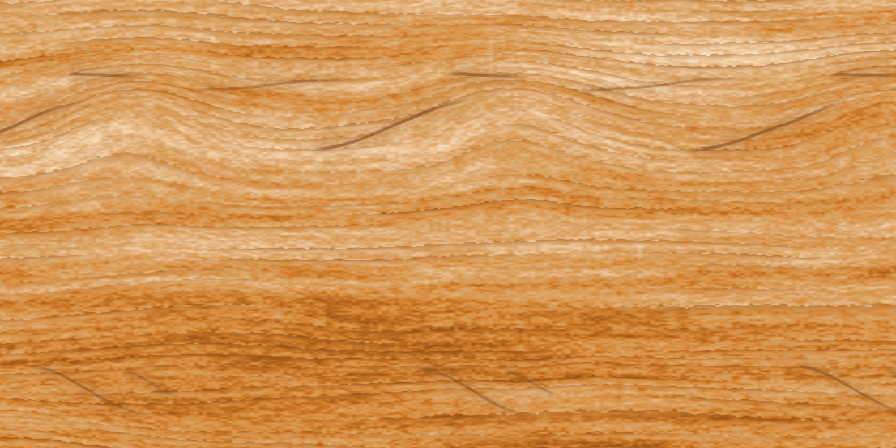
Write a WebGL 1 fragment shader that draws this texture.

```glsl
precision highp float;
// Warm, horizontally grained wood board with growth rings and dark veins.
uniform vec2 u_resolution;

const float TILE = 0.852;
const vec3 UMBER = vec3(0.64, 0.35, 0.09);
const vec3 ORANGE = vec3(0.80, 0.48, 0.16);
const vec3 AMBER = vec3(0.85, 0.56, 0.26);
const vec3 HONEY = vec3(0.85, 0.61, 0.34);
const vec3 SAND = vec3(0.87, 0.66, 0.43);
const vec3 CREAM = vec3(0.91, 0.74, 0.55);
const vec3 PALE = vec3(0.97, 0.86, 0.72);
const vec3 VEIN_BROWN = vec3(0.52, 0.30, 0.13);

float hash(vec2 cell) {
  vec3 q = fract(cell.xyx * 0.1031);
  q += dot(q, q.yzx + 33.33);
  return fract((q.x + q.y) * q.z);
}

// Smooth value noise in -1..1
float noise(vec2 p) {
  vec2 i = floor(p);
  vec2 f = fract(p);
  f = f * f * (3.0 - 2.0 * f);
  float low = mix(hash(i), hash(i + vec2(1.0, 0.0)), f.x);
  float high = mix(hash(i + vec2(0.0, 1.0)), hash(i + 1.0), f.x);
  return 2.0 * mix(low, high, f.y) - 1.0;
}

float glow(vec2 p, vec2 center, vec2 radius) {
  vec2 d = (p - center) / radius;
  return exp(-dot(d, d));
}

// Repeats x once per tile, measured from the given start
float tiled(float x, float start) {
  return mod(x - start, TILE);
}

// Thin dark stroke that rises along its span and fades at both ends
float vein(vec2 p, vec2 start, float span, float rise, float width) {
  float u = tiled(p.x, start.x) / span;
  float curve = start.y + rise * smoothstep(0.0, 1.0, u);
  float ends = smoothstep(0.0, 0.15, u) * (1.0 - smoothstep(0.6, 1.0, u));
  float d = p.y - curve;
  float core = 1.0 - smoothstep(width * 0.3, width, abs(d));
  float shade = 0.3 * exp(-abs(d) / (width * 3.0));
  return ends * max(core, shade);
}

// Bends the grain over a repeated swell and adds gentle waviness
vec2 warpGrain(vec2 p) {
  float d = tiled(p.x, 0.29 - 0.5 * TILE) - 0.5 * TILE;
  float swell = 0.08 * exp(-d * d / 0.035);
  float band = exp(-pow(abs(p.y - 0.74) / 0.16, 2.0));
  float wave = 0.020 * noise(p * vec2(2.2, 3.5)) + 0.005 * noise(p * vec2(6.0, 11.0) + 7.0);
  return vec2(p.x, p.y - swell * band + wave);
}

// Growth rings: slow darkening that ends at a crisp edge
float rings(vec2 p, float density, float rough) {
  float phase = p.y * density + 1.3 * noise(p * vec2(0.8, 8.0)) + 0.12 * rough;
  float f = fract(phase);
  float late = pow(f, 5.0) * (1.0 - smoothstep(0.9, 1.0, f));
  float strength = 0.4 + 0.6 * hash(vec2(floor(phase), 4.0));
  float patches = smoothstep(-0.6, 0.5, noise(vec2(p.x * 3.0, floor(phase) * 1.7)));
  return 2.0 * late * strength * patches;
}

vec3 ramp(float tone) {
  vec3 c = mix(UMBER, ORANGE, clamp((tone + 2.3) / 1.25, 0.0, 1.0));
  c = mix(c, AMBER, clamp((tone + 1.05) / 0.62, 0.0, 1.0));
  c = mix(c, HONEY, clamp((tone + 0.43) / 0.61, 0.0, 1.0));
  c = mix(c, SAND, clamp((tone - 0.18) / 0.68, 0.0, 1.0));
  c = mix(c, CREAM, clamp((tone - 0.86) / 0.84, 0.0, 1.0));
  return mix(c, PALE, clamp((tone - 1.7) / 1.2, 0.0, 1.0));
}

void main() {
  vec2 p = gl_FragCoord.xy / u_resolution.y;
  vec2 g = warpGrain(p);

  // Broad light and dark areas
  float tone = mix(-0.75, 0.55, smoothstep(0.05, 0.85, p.y));
  tone += 1.3 * glow(p, vec2(1.48, 0.87), vec2(0.30, 0.09));
  tone += 0.6 * glow(p, vec2(1.05, 0.64), vec2(0.55, 0.08));
  tone += 0.5 * glow(p, vec2(0.22, 0.63), vec2(0.22, 0.07));
  tone += 0.7 * glow(g, vec2(1.0, 0.46), vec2(1.6, 0.035));
  tone -= 0.6 * glow(g, vec2(0.6, 0.52), vec2(0.9, 0.03));
  tone -= 0.5 * glow(p, vec2(0.5, 0.78), vec2(0.3, 0.08));
  tone += 0.55 * noise(g * vec2(1.1, 8.0) + 3.0);

  // Streaks and pores along the grain
  float pores = noise(p * vec2(105.0, 240.0));
  tone += 0.75 * noise(g * vec2(1.6, 30.0) + 11.0);
  tone += 0.70 * noise(g * vec2(5.0, 105.0) + 23.0);
  tone += 0.65 * noise(g * vec2(42.0, 170.0) + 37.0) + 0.65 * pores;

  // Rings and isolated veins
  float ring = rings(g, 40.0, pores);
  vec2 v = p + vec2(0.0, 0.006 * noise(p * vec2(9.0, 4.0)) + 0.001 * pores);
  float veins = vein(v, vec2(-0.18, 0.665), 0.42, 0.11, 0.006);
  veins = max(veins, 0.9 * vein(v, vec2(0.14, 0.832), 0.20, -0.004, 0.006));
  veins = max(veins, 0.7 * vein(v, vec2(0.42, 0.802), 0.42, 0.025, 0.005));
  veins = max(veins, 0.8 * vein(v, vec2(0.06, 0.180), 0.30, -0.110, 0.006));
  veins = max(veins, 0.6 * vein(v, vec2(0.27, 0.175), 0.14, -0.060, 0.006));

  vec3 color = ramp(tone + 0.12 - 0.7 * ring);
  color = mix(color, VEIN_BROWN, clamp(0.28 * ring + 0.65 * veins, 0.0, 0.75));
  gl_FragColor = vec4(color, 1.0);
}
```
